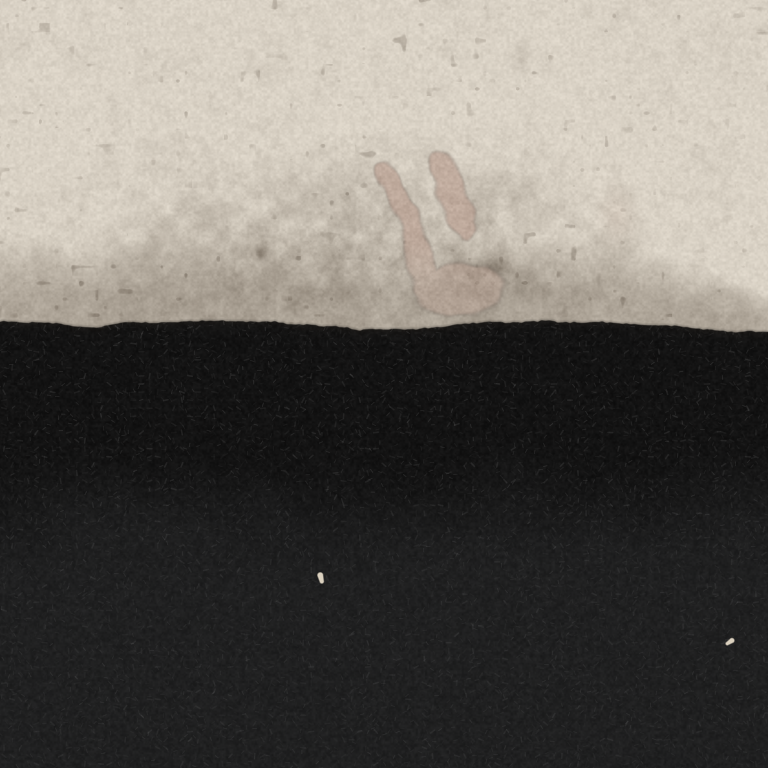
Give the GLSL for this texture, as a WebGL 1 fragment shader.

```glsl
precision highp float;

uniform vec2 u_resolution;

const vec3 PAPER_LIGHT = vec3(0.855, 0.825, 0.775);
const vec3 PAPER_GRIME = vec3(0.545, 0.505, 0.455);
const vec3 STAIN_TINT = vec3(0.735, 0.635, 0.58);
const vec3 FELT_DARK = vec3(0.072, 0.071, 0.071);
const vec3 FELT_LIGHT = vec3(0.122, 0.123, 0.125);
const vec3 FLECK_COLOR = vec3(0.86, 0.82, 0.75);
const float EDGE_HEIGHT = 0.581;
const float PAPER_GRAIN = 0.085;
const float FELT_GRAIN = 0.055;
const float FIBER_GLOW = 0.075;

float hash(vec2 p) {
  vec3 q = fract(vec3(p.xyx) * 0.1031);
  q += dot(q, q.yzx + 33.33);
  return fract((q.x + q.y) * q.z);
}

float noise(vec2 p) {
  vec2 i = floor(p), f = fract(p);
  f = f * f * (3.0 - 2.0 * f);
  return mix(mix(hash(i), hash(i + vec2(1.0, 0.0)), f.x),
             mix(hash(i + vec2(0.0, 1.0)), hash(i + 1.0), f.x), f.y);
}

float fbm(vec2 p) {
  float sum = 0.0, amp = 0.5;
  for (int i = 0; i < 5; i++) {
    sum += amp * noise(p);
    p = mat2(1.6, 1.2, -1.2, 1.6) * p + 7.3;
    amp *= 0.5;
  }
  return sum;
}

float bump(vec2 p, vec2 center, vec2 size) {
  vec2 d = (p - center) / size;
  return exp(-dot(d, d));
}

// Distance to a line whose radius runs from ra to rb
float taper(vec2 p, vec2 a, vec2 b, float ra, float rb) {
  vec2 ab = b - a;
  float t = clamp(dot(p - a, ab) / dot(ab, ab), 0.0, 1.0);
  return length(p - a - ab * t) - mix(ra, rb, t);
}

float edgeHeight(float x) {
  float y = EDGE_HEIGHT - 0.008 * bump(vec2(x), vec2(0.115), vec2(0.05));
  y -= 0.0105 * bump(vec2(x), vec2(0.5), vec2(0.13));
  y -= 0.016 * smoothstep(0.75, 1.05, x);
  return y + 0.003 * (noise(vec2(x * 45.0, 3.0)) - 0.5)
           + 0.0016 * (noise(vec2(x * 190.0, 8.0)) - 0.5);
}

// Short randomly turned strokes, one per grid cell
float fibers(vec2 p, float cells) {
  vec2 id = floor(p * cells), q = fract(p * cells) - 0.5;
  float angle = 6.2832 * hash(id + 11.0);
  vec2 dir = vec2(cos(angle), sin(angle)) * 0.28;
  float d = taper(q, -dir, dir, 0.0, 0.0);
  return (1.0 - smoothstep(0.02, 0.17, d)) * pow(hash(id + 41.0), 3.0);
}

float stainDistance(vec2 p) {
  p += 0.009 * (vec2(noise(p * 55.0), noise(p * 55.0 + 19.0)) - 0.5);
  float d = taper(p, vec2(0.504, 0.775), vec2(0.535, 0.707), 0.014, 0.012);
  d = min(d, taper(p, vec2(0.535, 0.707), vec2(0.556, 0.63), 0.012, 0.018));
  d = min(d, taper(p, vec2(0.576, 0.782), vec2(0.592, 0.735), 0.017, 0.018));
  d = min(d, taper(p, vec2(0.592, 0.735), vec2(0.608, 0.702), 0.018, 0.014));
  return min(d, (length((p - vec2(0.6, 0.623)) / vec2(0.056, 0.034)) - 1.0) * 0.034);
}

vec3 paper(vec2 p, float above) {
  float cloud = fbm(p * 13.0), mottle = fbm(p * 55.0 + 31.0);

  // Grime along the edge and loose smudges above it
  float top = mix(0.105, 0.065, smoothstep(0.72, 1.0, p.x)) + 0.05 * (cloud - 0.5);
  float grime = 0.56 * (1.0 - smoothstep(0.25 * top, 1.25 * top, above));
  grime += 0.34 * bump(p, vec2(0.46, 0.69), vec2(0.27, 0.085)) * (0.3 + 1.4 * mottle);
  grime += 0.14 * bump(p, vec2(0.65, 0.75), vec2(0.05, 0.035));
  grime += 0.36 * bump(p, vec2(0.647, 0.651), vec2(0.022, 0.011));
  grime += 0.5 * bump(p, vec2(0.339, 0.67), vec2(0.006, 0.008));
  grime += 0.24 * bump(p, vec2(0.68, 0.925), vec2(0.014, 0.018));
  grime += 0.16 * bump(p, vec2(0.365, 0.99), vec2(0.012));
  grime += 0.3 * (mottle - 0.5) + 0.12 * (cloud - 0.5);
  grime += 0.45 * smoothstep(0.83, 0.97, noise(p * 95.0 + 5.0)) * hash(floor(p * 24.0));
  vec3 color = mix(PAPER_LIGHT, PAPER_GRIME, clamp(grime, 0.0, 1.0));

  // Pink runs with a darker dried rim
  float d = stainDistance(p);
  float fade = mix(0.42, 0.72, smoothstep(0.63, 0.7, p.y));
  color = mix(color, STAIN_TINT, fade * (1.0 - smoothstep(-0.003, 0.003, d)));
  color *= 1.0 - 0.09 * exp(-pow(d / 0.0025, 2.0));
  color = mix(color, STAIN_TINT, 0.15 * bump(p, vec2(0.803, 0.72), vec2(0.02, 0.03)));

  float grain = 0.6 * noise(p * 260.0) + 0.4 * noise(p * 430.0) - 0.5;
  color += PAPER_GRAIN * grain;
  return color * mix(0.82, 1.0, smoothstep(0.0, 0.004, above));
}

vec3 felt(vec2 p, float above) {
  float lift = smoothstep(0.43, 0.25, p.y + 0.1 * (fbm(p * 9.0) - 0.5));
  vec3 color = mix(FELT_DARK, FELT_LIGHT, lift);
  float grain = 0.55 * noise(p * 240.0) + 0.45 * noise(p * 420.0 + 9.0) - 0.5;
  color += FELT_GRAIN * grain;
  float strands = fibers(p, 95.0) + fibers(p * mat2(0.8, 0.6, -0.6, 0.8) + 3.7, 130.0);
  color += FIBER_GLOW * strands * mix(1.0, 0.65, lift);
  color += vec3(0.035, 0.027, 0.018) * exp(above / 0.005);

  // Two pale flecks
  float fleck = taper(p, vec2(0.417, 0.251), vec2(0.419, 0.243), 0.0035, 0.0025);
  fleck = min(fleck, taper(p, vec2(0.947, 0.162), vec2(0.953, 0.166), 0.002, 0.003));
  return mix(color, FLECK_COLOR, 1.0 - smoothstep(-0.001, 0.0015, fleck));
}

void main() {
  vec2 p = gl_FragCoord.xy / u_resolution;
  float above = p.y - edgeHeight(p.x);
  float soft = max(0.0012, 0.75 / u_resolution.y);
  vec3 color = mix(felt(p, min(above, 0.0)), paper(p, max(above, 0.0)),
                   smoothstep(-soft, soft, above));
  gl_FragColor = vec4(clamp(color, 0.0, 1.0), 1.0);
}
```
